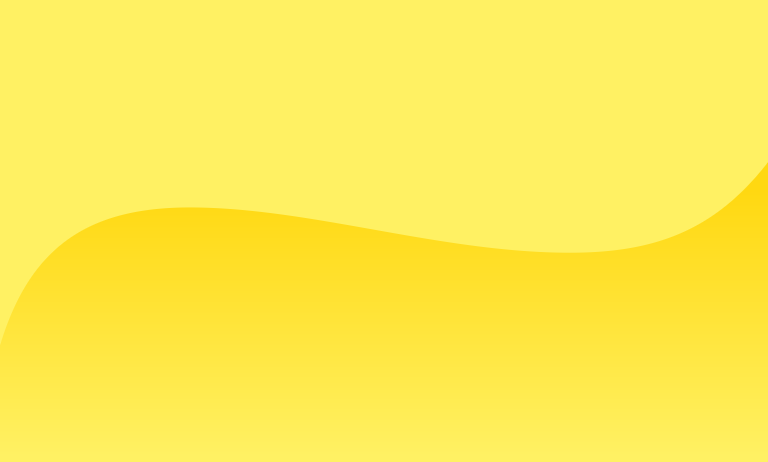
Reproduce this background procedurally as a Shadertoy shader.

```glsl
const vec3 PALE_YELLOW = vec3(1.0, 0.945, 0.39);
const vec3 DEEP_YELLOW = vec3(1.0, 0.847, 0.065);

float bezier(float a, float b, float c, float d, float t) {
    float s = 1.0 - t;
    return s * s * (s * a + 3.0 * t * b) + t * t * (3.0 * s * c + t * d);
}

// Height of a Bezier arc at x, found by bisection
float arcHeight(vec2 a, vec2 b, vec2 c, vec2 d, float x) {
    float low = 0.0;
    float high = 1.0;
    for (int i = 0; i < 18; i++) {
        float mid = 0.5 * (low + high);
        if (bezier(a.x, b.x, c.x, d.x, mid) < x) low = mid;
        else high = mid;
    }
    return bezier(a.y, b.y, c.y, d.y, 0.5 * (low + high));
}

// Three arcs joined at the crest and the trough
float waveHeight(float x) {
    vec2 crest = vec2(0.247, 0.551);
    vec2 trough = vec2(0.742, 0.453);
    if (x < crest.x)
        return arcHeight(vec2(0.0, 0.252), vec2(0.039, 0.469),
                         vec2(0.117, crest.y), crest, x);
    if (x < trough.x)
        return arcHeight(crest, vec2(0.404, crest.y),
                         vec2(0.573, trough.y), trough, x);
    return arcHeight(trough, vec2(0.853, trough.y),
                     vec2(0.931, 0.501), vec2(1.0, 0.649), x);
}

// Vertical fade from the pale base to the deep upper edge
vec3 waveColor(float y, float base, float top) {
    return mix(PALE_YELLOW, DEEP_YELLOW, clamp((y - base) / (top - base), 0.0, 1.0));
}

void mainImage(out vec4 fragColor, in vec2 fragCoord) {
    vec2 uv = fragCoord / iResolution.xy;

    // Edge distance in pixels, corrected for the slope
    float pixelWidth = 1.0 / iResolution.x;
    float height = waveHeight(uv.x);
    float rise = (waveHeight(uv.x + pixelWidth) - waveHeight(uv.x - pixelWidth)) * 0.5;
    float slope = rise * iResolution.y;
    float edge = (height - uv.y) * iResolution.y / sqrt(1.0 + slope * slope);
    float coverage = clamp(edge + 0.5, 0.0, 1.0);

    vec3 color = mix(PALE_YELLOW, waveColor(uv.y, 0.01, 0.59), coverage);
    fragColor = vec4(color, 1.0);
}
```
